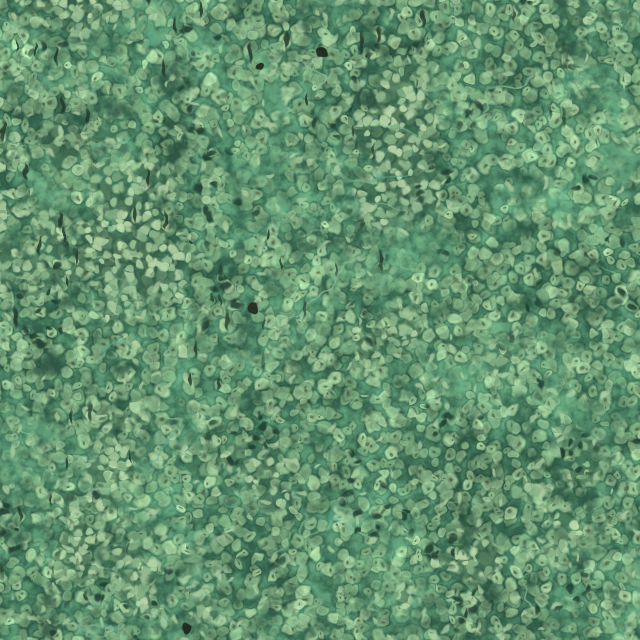
A WebGL 1 fragment shader for this texture:

```glsl
precision highp float;
uniform vec2 u_resolution;

vec2 hash2(vec2 p) {
  vec3 q = fract(p.xyx * vec3(0.1031, 0.1030, 0.0973));
  q += dot(q, q.yzx + 33.33);
  return fract((q.xx + q.yz) * q.zy);
}

float corner(vec2 cell, vec2 offset, vec2 f) {
  return dot(hash2(cell + offset) * 2.0 - 1.0, f - offset);
}

float gradientNoise(vec2 p) {
  vec2 i = floor(p), f = fract(p);
  vec2 u = f * f * f * (f * (f * 6.0 - 15.0) + 10.0);
  float low = mix(corner(i, vec2(0.0), f), corner(i, vec2(1.0, 0.0), f), u.x);
  float high = mix(corner(i, vec2(0.0, 1.0), f), corner(i, vec2(1.0), f), u.x);
  return mix(low, high, u.y);
}

float fbm(vec2 p) {
  float sum = 0.0, amplitude = 0.6;
  for (int i = 0; i < 4; i++) {
    sum += amplitude * gradientNoise(p);
    p = mat2(1.6, 1.2, -1.2, 1.6) * p + 17.3;
    amplitude *= 0.5;
  }
  return sum;
}

// Nearest scattered ellipse: x = distance (1 at its edge), y = random id, zw = local position
vec4 scatter(vec2 p, vec2 radii, float spin, float density, float seed) {
  vec4 nearest = vec4(9.0, 0.0, 9.0, 9.0);
  for (int y = -1; y <= 1; y++) {
    for (int x = -1; x <= 1; x++) {
      vec2 cell = floor(p) + vec2(float(x), float(y));
      vec2 form = hash2(cell + seed + 71.7);
      vec2 kind = hash2(cell + seed + 143.1);
      float angle = (form.x - 0.5) * spin;
      float c = cos(angle), s = sin(angle);
      vec2 q = mat2(c, -s, s, c) * (p - cell - hash2(cell + seed));
      q /= radii * mix(0.65, 1.25, form.y);
      float d = length(q);
      if (kind.x < density && d < nearest.x) nearest = vec4(d, kind.y, q);
    }
  }
  return nearest;
}

void main() {
  vec2 uv = gl_FragCoord.xy / min(u_resolution.x, u_resolution.y);
  vec2 p = uv + 0.006 * vec2(gradientNoise(uv * 75.0), gradientNoise(uv * 75.0 + 31.0));
  float broad = fbm(uv * 6.0);
  float medium = fbm(uv * 20.0 + 9.0);
  float fine = fbm(uv * 60.0);

  // Mottled stroma, with darker lanes where cells thin out
  float lane = smoothstep(0.07, 0.0, abs(fbm(uv * 4.5 + 3.0))) * smoothstep(-0.2, 0.15, broad);
  lane = max(lane, smoothstep(0.08, 0.3, -medium));
  vec3 color = mix(vec3(0.21, 0.40, 0.31), vec3(0.35, 0.58, 0.44),
                   smoothstep(-0.35, 0.3, fine + 0.6 * broad + 0.4 * medium));

  // Two overlapping layers of soft round cells with nuclei
  for (int i = 0; i < 2; i++) {
    float layer = float(i);
    vec4 cell = scatter(p * (43.0 + 7.0 * layer) + 0.37 * layer, vec2(0.39, 0.49), 3.0, 0.78, 19.0 + 37.0 * layer);
    float body = smoothstep(1.22, 0.68, cell.x) * (1.0 - 0.8 * lane);
    vec3 tone = mix(vec3(0.42, 0.59, 0.44), vec3(0.63, 0.78, 0.59), cell.y * cell.y);
    tone *= 1.0 + 0.06 * smoothstep(0.3, 0.8, cell.x) + 0.4 * fine;
    color *= 1.0 - 0.13 * smoothstep(0.35, 0.0, abs(cell.x - 1.15)) * (1.0 - lane);
    color = mix(color, tone, 0.87 * body);
    vec2 shift = 0.5 * (hash2(vec2(cell.y * 91.0, 5.0)) - 0.5);
    float nucleus = smoothstep(0.4, 0.1, length(cell.zw - shift));
    color = mix(color, vec3(0.24, 0.31, 0.23), 0.65 * nucleus * body * step(0.55, fract(cell.y * 7.0)));
  }
  color *= 1.04 + 0.2 * broad + 0.45 * medium;

  // Clusters of small pale vacuoles with dark gaps
  float cluster = smoothstep(0.05, 0.17, fbm(uv * 4.0 + 7.0) + 0.5 * medium + 0.14 * (0.4 - uv.x));
  vec4 vacuole = scatter(p * 68.0, vec2(0.42, 0.52), 3.0, 0.8, 7.0);
  color = mix(color, vec3(0.22, 0.37, 0.28), 0.6 * cluster * smoothstep(0.9, 1.4, vacuole.x));
  color = mix(color, mix(vec3(0.47, 0.64, 0.48), vec3(0.75, 0.86, 0.68), vacuole.y),
              0.87 * cluster * smoothstep(1.2, 0.65, vacuole.x));

  // Isolated bright flecks and thin curved strands
  vec4 fleck = scatter(p * 32.0, vec2(0.12, 0.26), 6.3, 0.36, 53.0);
  color = mix(color, vec3(0.68, 0.81, 0.63), 0.75 * smoothstep(1.3, 0.5, fleck.x));
  float strand = smoothstep(0.025, 0.0, abs(fbm(uv * vec2(6.0, 9.0) + 41.0)));
  strand *= smoothstep(0.0, 0.25, gradientNoise(uv * 9.0 + 13.0));
  vec3 strandColor = mix(vec3(0.58, 0.76, 0.59), vec3(0.33, 0.66, 0.56),
                         smoothstep(0.1, 0.35, gradientNoise(uv * 12.0 + 60.0)));
  color = mix(color, strandColor, 0.65 * strand);

  // Dark upright slits, densest toward the upper left
  vec4 slit = scatter(p * vec2(36.0, 22.0), vec2(0.1, 0.29), 0.25, 0.14, 89.0);
  float slitZone = smoothstep(-0.3, 0.3, uv.y - uv.x + broad);
  color = mix(color, vec3(0.14, 0.22, 0.17), 0.85 * slitZone * smoothstep(1.3, 0.6, slit.x));

  // Clumped dark specks and rare black bodies
  vec4 speck = scatter(p * 52.0, vec2(0.25, 0.42), 6.3, 0.45, 113.0);
  float clump = smoothstep(0.06, 0.2, fbm(uv * 8.0 + 29.0));
  color = mix(color, vec3(0.12, 0.24, 0.19), 0.85 * clump * smoothstep(1.3, 0.5, speck.x));
  vec4 blot = scatter(p * 11.0, vec2(0.085, 0.1), 6.3, 0.025, 131.0);
  color = mix(color, vec3(0.11, 0.14, 0.11), 0.9 * smoothstep(1.15, 0.8, blot.x));

  gl_FragColor = vec4(color, 1.0);
}
```
